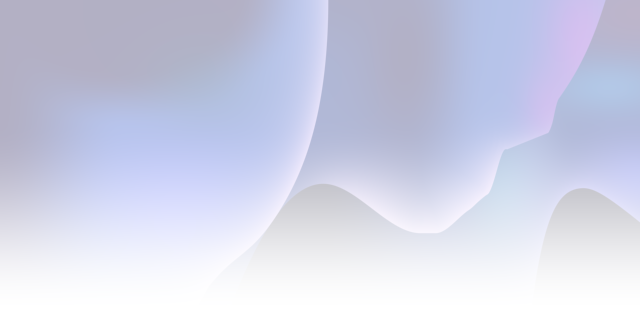
A Shadertoy shader for this background:

```glsl
// Soft pastel backdrop: two large translucent sheets with luminous rims over
// hazy hills. Each sheet is bounded by a formula curve, tinted by Gaussian
// colour pools, and the whole scene dissolves into white towards the bottom.

const float WIDTH = 1.9104; // canvas width when its height is one

const vec3 GREY     = vec3(0.70, 0.69, 0.77);
const vec3 HAZE     = vec3(0.70, 0.70, 0.735);
const vec3 SLATE    = vec3(0.69, 0.72, 0.84);
const vec3 BLUE     = vec3(0.71, 0.765, 0.915);
const vec3 PERI     = vec3(0.77, 0.79, 1.00);
const vec3 AQUA     = vec3(0.70, 0.79, 0.91);
const vec3 TEAL     = vec3(0.67, 0.73, 0.80);
const vec3 PINK     = vec3(0.83, 0.74, 0.935);
const vec3 LAVENDER = vec3(0.87, 0.86, 1.00);
const vec3 RIM      = vec3(0.97, 0.93, 1.00);

// Gaussian weight of an elliptical colour pool
float pool(vec2 p, vec2 centre, vec2 radius) {
    vec2 d = (p - centre) / radius;
    return exp(-dot(d, d));
}

// Antialiased coverage of a signed distance, positive inside
float cover(float d) {
    float blur = 0.8 / iResolution.y;
    return smoothstep(-blur, blur, d);
}

// Right boundary of the left sheet, x as a function of y
float leftEdge(float y) {
    float d = 1.0 - y, d2 = d * d;
    float bulge = (d - 0.80) / 0.06;
    return 0.98 - 0.24 * d2 - 0.33 * d2 * d2
         - 0.02 * exp(-bulge * bulge) + 0.05 * smoothstep(0.84, 0.95, d);
}

// Lower boundary of the middle sheet, y as a function of x
float waveEdge(float x) {
    float left = min(x - 0.965, 0.0);
    float r = max(x - 1.65, 0.0);
    float y = 0.453 - 4.8 * left * left;
    y -= 0.147 * smoothstep(0.965, 1.255, x);
    y += 0.080 * smoothstep(1.30, 1.43, x);
    y += 0.040 * smoothstep(1.40, 1.47, x);
    y += 0.130 * smoothstep(1.455, 1.51, x);
    y += 0.400 * (clamp(x, 1.515, 1.64) - 1.515);
    y += 0.075 * smoothstep(1.635, 1.668, x);
    return y + 1.4 * r + 25.0 * r * r * r;
}

// Crest of the right hill: steep on the left, gentle on the right
float hillEdge(float x) {
    float d = x - 1.741, d2 = d * d;
    float steep = 5.5 * d2 + 400.0 * d2 * d2;
    float gentle = 0.85 * (sqrt(d2 + 0.0036) - 0.06);
    return 0.44 - (d < 0.0 ? steep : gentle);
}

// Turns an offset along one axis into a distance, given two curve samples
float slopeDistance(float offset, float before, float after, float gap) {
    float slope = (after - before) / gap;
    return offset * inversesqrt(1.0 + slope * slope);
}

float segmentDistance(vec2 p, vec2 a, vec2 b) {
    vec2 ab = b - a;
    return length(p - a - ab * clamp(dot(p - a, ab) / dot(ab, ab), 0.0, 1.0));
}

// Distance to the wave, found along short chords around the point
float waveDistance(vec2 p) {
    const float STEP = 0.015;
    float nearest = 1.0;
    float x = p.x - 16.0 * STEP;
    vec2 a = vec2(x, waveEdge(x));
    for (int i = 0; i < 32; i++) {
        vec2 b = vec2(a.x + STEP, waveEdge(a.x + STEP));
        nearest = min(nearest, segmentDistance(p, a, b));
        a = b;
    }
    return nearest;
}

vec3 backColour(vec2 p) {
    vec3 c = mix(HAZE, SLATE, smoothstep(0.95, 1.35, p.x));
    c = mix(c, vec3(0.74, 0.71, 0.795), pool(p, vec2(1.90, 0.96), vec2(0.25, 0.15)));
    c = mix(c, AQUA, 0.9 * pool(p, vec2(1.82, 0.74), vec2(0.19, 0.08)));
    c = mix(c, vec3(0.75, 0.84, 0.92), 0.85 * pool(p, vec2(1.51, 0.43), vec2(0.13, 0.20)));
    return mix(c, PERI, 0.7 * pool(p, vec2(1.91, 0.46), vec2(0.16, 0.13)));
}

vec3 middleColour(vec2 p) {
    vec3 c = mix(SLATE, BLUE, smoothstep(1.20, 1.45, p.x));
    c = mix(c, GREY, 0.9 * pool(p, vec2(1.21, 0.83), vec2(0.13, 0.26)));
    c = mix(c, GREY, 0.6 * pool(p, vec2(1.02, 1.02), vec2(0.25, 0.15)));
    c = mix(c, PINK, 0.95 * pool(p, vec2(1.74, 0.87), vec2(0.12, 0.24)));
    c = mix(c, PINK, 0.7 * pool(p, vec2(1.64, 0.67), vec2(0.08, 0.12)));
    float strength = smoothstep(0.82, 1.18, p.x) * (1.0 - smoothstep(0.42, 0.70, p.y));
    return mix(c, RIM, (0.12 + 0.78 * strength) * exp(-waveDistance(p) / 0.085));
}

vec3 leftColour(vec2 p, float inside) {
    float ring = length((p - vec2(0.37, 1.05)) / vec2(0.40, 0.31));
    float tint = smoothstep(0.85, 1.4, ring) * smoothstep(0.0, 0.38, p.x);
    vec3 c = mix(GREY, BLUE, tint);
    c = mix(c, TEAL, 0.5 * pool(p, vec2(0.60, 0.74), vec2(0.17, 0.14)));
    c = mix(c, PERI, 0.9 * pool(p, vec2(0.52, 0.36), vec2(0.30, 0.22)));
    float strength = mix(0.85, 0.62, smoothstep(0.4, 1.0, p.y));
    return mix(c, RIM, strength * exp(-max(inside, 0.0) / 0.06));
}

void mainImage(out vec4 fragColor, in vec2 fragCoord) {
    vec2 p = fragCoord / iResolution.xy * vec2(WIDTH, 1.0);
    float e = 0.003;
    float left = slopeDistance(leftEdge(p.y) - p.x, leftEdge(p.y - e), leftEdge(p.y + e), 2.0 * e);
    float wave = slopeDistance(p.y - waveEdge(p.x), waveEdge(p.x - e), waveEdge(p.x + e), 2.0 * e);
    float hill = slopeDistance(hillEdge(p.x) - p.y, hillEdge(p.x - e), hillEdge(p.x + e), 2.0 * e);

    // Layers from back to front
    vec3 colour = backColour(p);
    float halo = exp(-max(-hill, 0.0) / 0.05) * smoothstep(1.45, 1.60, p.x);
    colour = mix(colour, LAVENDER, 0.65 * halo);
    colour = mix(colour, HAZE, cover(hill));
    colour = mix(colour, middleColour(p), cover(wave));
    colour = mix(colour, leftColour(p, left), cover(left));

    // White mist rising from the bottom
    colour = mix(colour, vec3(1.0), 1.0 - smoothstep(0.065, 0.627, p.y));
    fragColor = vec4(colour, 1.0);
}
```
